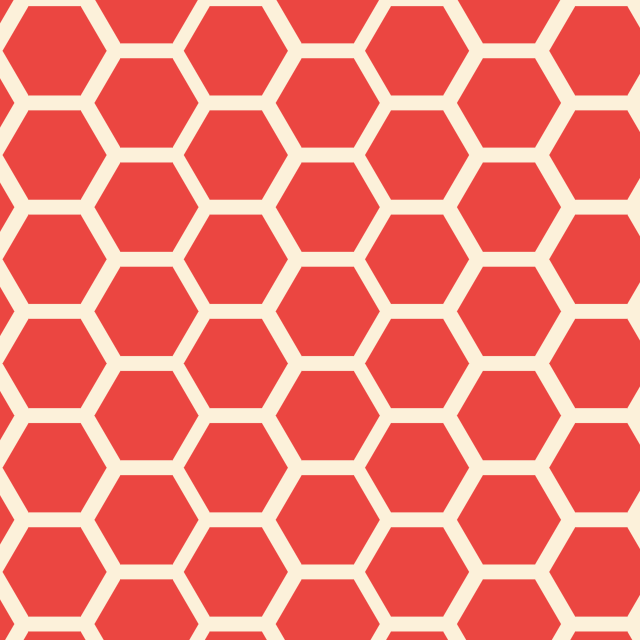
This pattern is drawn by a three.js fragment shader. Its source:

```glsl
// Honeycomb of flat-topped red hexagons separated by cream bands.
varying vec2 vUv;

// Signed distance to the faces of a flat-topped hexagon, negative inside.
float hexagon(vec2 p) {
  p = abs(p);
  return max(p.y - 0.0698, dot(p, vec2(0.864, 0.503)) - 0.0703);
}

// Columns come in pairs; every third pair is followed by a slightly wider seam.
float columnCenter(float column) {
  float group = floor((column + 0.5) / 6.0);
  float local = column - 6.0 * group;
  float pair = floor((local + 0.5) / 2.0);
  float odd = local - 2.0 * pair;
  return 0.0853 + 0.8542 * group + 0.2832 * pair + 0.1436 * odd;
}

void main() {
  float rowPitch = 0.16285;
  float nearest = 1.0;

  // Each column repeats vertically; odd columns drop by half a row.
  for (int i = -1; i <= 6; i++) {
    float column = float(i);
    float stagger = 0.5 * mod(column + 2.0, 2.0);
    float row = (vUv.y - 0.9206) / rowPitch + stagger;
    float y = (fract(row + 0.5) - 0.5) * rowPitch;
    nearest = min(nearest, hexagon(vec2(vUv.x - columnCenter(column), y)));
  }

  // Smooth the edge over about one pixel.
  float soft = 0.7 * max(fwidth(vUv.x), fwidth(vUv.y));
  vec3 red = vec3(0.92, 0.275, 0.255);
  vec3 cream = vec3(0.99, 0.945, 0.855);
  gl_FragColor = vec4(mix(red, cream, smoothstep(-soft, soft, nearest)), 1.0);
}
```
